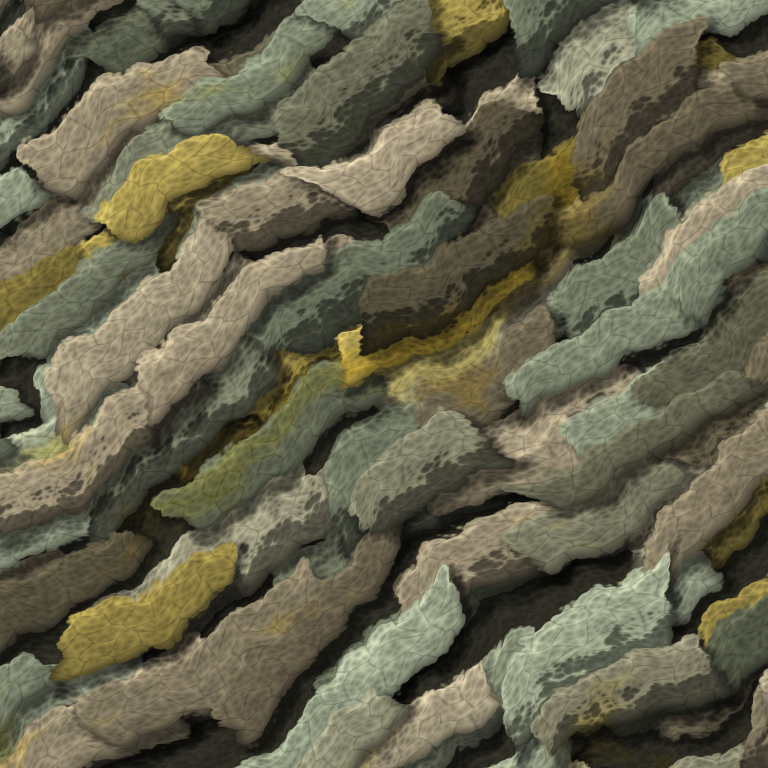
This texture is drawn by a WebGL 1 fragment shader. Its source:

```glsl
precision highp float;
// Draws a tilted pile of rough slate slabs with dark gaps and ochre stains.
uniform vec2 u_resolution;

const vec3 GAP = vec3(0.18, 0.175, 0.14);
const vec3 DARK_STONE = vec3(0.29, 0.28, 0.22);
const vec3 PALE_STONE = vec3(0.65, 0.63, 0.54);
const vec3 GREEN_TINT = vec3(0.94, 1.03, 1.01);
const vec3 WARM_TINT = vec3(1.04, 0.99, 0.95);
const vec3 OCHRE_TINT = vec3(1.08, 1.0, 0.62);
const vec3 BLUE_TINT = vec3(0.84, 0.98, 1.20);
const float TILT = 0.62;
const float SOFT = 0.0025;

vec2 hash2(vec2 p) {
  vec2 k = vec2(dot(p, vec2(127.1, 311.7)), dot(p, vec2(269.5, 183.3)));
  return fract(sin(k) * 43758.55);
}

vec2 rotate(vec2 p, float a) {
  float c = cos(a), s = sin(a);
  return vec2(c * p.x + s * p.y, c * p.y - s * p.x);
}

// Distances to the nearest and second nearest cell points
vec2 cellular(vec2 p) {
  vec2 cell = floor(p), f = fract(p), nearest = vec2(2.0);
  for (int y = -1; y <= 1; y++) {
    for (int x = -1; x <= 1; x++) {
      vec2 o = vec2(float(x), float(y));
      float d = length(o + hash2(cell + o) - f);
      nearest = d < nearest.x ? vec2(d, nearest.x) : vec2(nearest.x, min(nearest.y, d));
    }
  }
  return nearest;
}

// Layered sines bend the bedding planes
vec2 bend(vec2 p, float amplitude, float frequency) {
  for (int i = 0; i < 4; i++) {
    p += amplitude * sin(p.yx * frequency + vec2(1.3, 4.1) * float(i + 1));
    amplitude *= 0.5;
    frequency *= 2.1;
  }
  return p;
}

// Signed distance to a tapered, skewed slab with rounded corners
float slab(vec2 p, vec2 halfSize, float skew, float taper) {
  p.x -= skew * p.y;
  halfSize.y *= 1.0 + taper * clamp(p.x / halfSize.x, -1.0, 1.0);
  float corner = 0.3 * halfSize.y;
  vec2 d = abs(p) - halfSize + corner;
  return length(max(d, 0.0)) + min(max(d.x, d.y), 0.0) - corner;
}

vec3 stoneColour(float tone, float kind) {
  vec3 tint = mix(GREEN_TINT, WARM_TINT, smoothstep(0.2, 0.65, kind));
  tint = mix(tint, OCHRE_TINT, step(0.88, kind));
  tint = mix(tint, BLUE_TINT, step(0.97, kind));
  return mix(DARK_STONE, PALE_STONE, pow(tone, 0.75)) * tint;
}

// Lays one layer of scattered slabs, with their shadows, over the colour below
vec3 layStones(vec3 below, vec2 p, vec2 spacing, float share, float seed, float rough) {
  vec2 home = floor(p / spacing);
  for (int y = 1; y >= -1; y--) {
    for (int x = -1; x <= 1; x++) {
      vec2 id = home + vec2(float(x), float(y));
      vec2 place = hash2(id + seed), size = hash2(id + seed + 17.3);
      vec2 look = hash2(id + seed + 41.9), shape = hash2(id + seed + 73.7) - 0.5;
      if (hash2(id + seed + 97.1).x > share) continue;
      vec2 q = p - (id + 0.5 + 0.55 * (place - 0.5)) * spacing;
      q = rotate(q, 0.32 * shape.x);
      vec2 halfSize = spacing * mix(vec2(0.3, 0.24), vec2(0.6, 0.48), size);
      float skew = 1.4 * shape.y, taper = 0.7 * (place.x - 0.5);
      float d = slab(q, halfSize, skew, taper) + rough;
      float shadow = slab(q + vec2(-0.003, 0.012), halfSize, skew, taper) + rough;
      below *= mix(0.48, 1.0, smoothstep(-0.006, 0.016, shadow));
      // Lit upper rim, darker lower face
      float height = q.y / halfSize.y;
      vec3 stone = stoneColour(look.x, look.y) * (1.0 + 0.10 * height);
      float rim = smoothstep(-0.012, -0.002, d);
      stone *= 1.0 + rim * mix(-0.28, 0.16, smoothstep(-0.5, 0.6, height));
      float face = 1.0 - smoothstep(-0.4, -0.15, height + 3.0 * rough / halfSize.y);
      stone *= 1.0 - 0.38 * face * step(0.55, size.y);
      below = mix(below, stone, 1.0 - smoothstep(-SOFT, SOFT, d));
    }
  }
  return below;
}

void main() {
  vec2 p = gl_FragCoord.xy / min(u_resolution.x, u_resolution.y);
  vec2 bed = bend(rotate(p, TILT), 0.016, 11.0);
  vec2 chips = cellular(bed * vec2(24.0, 50.0));
  vec2 grain = cellular(bed * vec2(85.0, 140.0));
  float rough = 0.013 * (chips.x - 0.45) + 0.007 * (grain.x - 0.45);

  // Stones from the deepest layer to the topmost
  vec3 colour = GAP;
  for (int i = 0; i < 4; i++) {
    float depth = float(i) / 3.0;
    vec2 spacing = mix(vec2(0.34, 0.12), vec2(0.29, 0.10), depth);
    colour = layStones(colour, bed + 0.37 * depth, spacing, 1.0 - 0.5 * depth, 11.0 * float(i), rough);
  }

  // Weathering: mottles, hairline cracks and ochre stains
  colour *= 1.0 + 0.26 * (chips.x - 0.45) + 0.30 * (grain.x - 0.45);
  colour *= mix(0.84, 1.0, smoothstep(0.0, 0.12, chips.y - chips.x));
  float stain = smoothstep(0.72, 0.95, cellular(bed * vec2(4.0, 7.0) + 5.0).x + 0.2 * chips.x);
  colour *= mix(vec3(1.0), OCHRE_TINT, 0.7 * stain);
  gl_FragColor = vec4(clamp(colour, 0.0, 1.0), 1.0);
}
```
